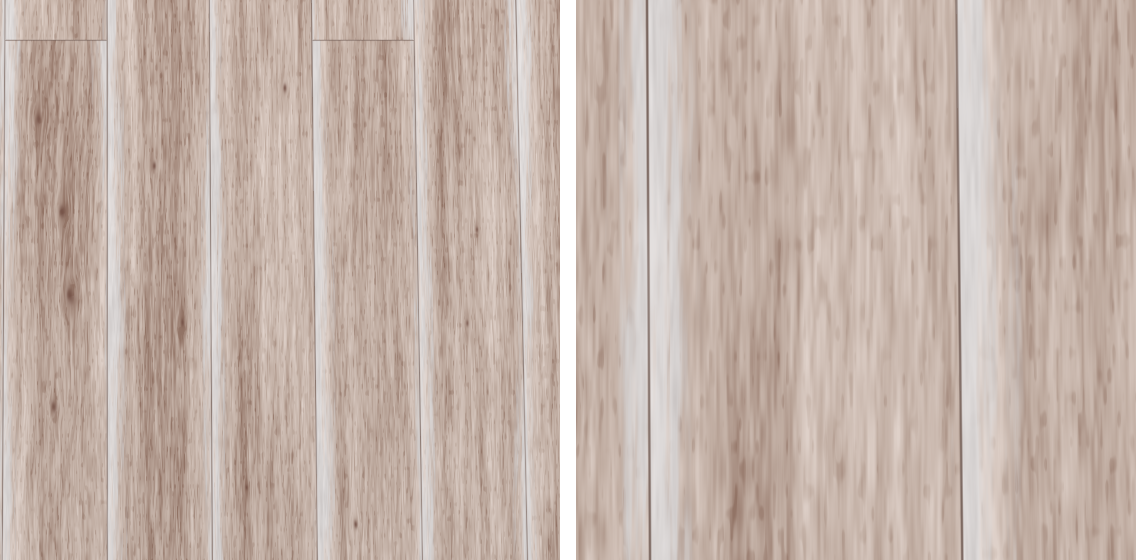
Left: the whole. Right: its middle third, enlarged.
A Shadertoy shader for this texture:

```glsl
// Pale washed wood flooring: tall planks with thin seams and staggered end joints.
// Stretched noise makes bands, fibres and pores; hashed knots bend the grain,
// and whitish sapwood of wandering width frays along the plank edges.

#define PITCH_BOTTOM 0.1876
#define PITCH_TOP 0.1824
#define FIRST_SEAM 0.0065
#define JOINT_Y 0.928
#define JOINT_EVERY 3.0
#define SEAM_HALF 0.0007
#define KNOT_SIZE 0.0040
#define BAND_CONTRAST 0.75
#define FIBRE_CONTRAST 0.62

const vec3 DARK_WOOD = vec3(0.575, 0.455, 0.40);
const vec3 MID_WOOD = vec3(0.752, 0.675, 0.63);
const vec3 LIGHT_WOOD = vec3(0.875, 0.82, 0.79);
const vec3 SAPWOOD = vec3(0.872, 0.864, 0.866);
const vec3 KNOT_BROWN = vec3(0.42, 0.28, 0.24);
const vec3 SEAM_BROWN = vec3(0.46, 0.38, 0.35);

float hash(vec2 p) {
    vec3 q = fract(vec3(p.xyx) * 0.1031);
    q += dot(q, q.yzx + 33.33);
    return fract((q.x + q.y) * q.z);
}

float noise(vec2 p) {
    vec2 i = floor(p), f = fract(p);
    f = f * f * (3.0 - 2.0 * f);
    return mix(mix(hash(i), hash(i + vec2(1, 0)), f.x),
               mix(hash(i + vec2(0, 1)), hash(i + vec2(1, 1)), f.x), f.y);
}

float fbm(vec2 p) {
    float sum = 0.0, amp = 0.533;
    for (int i = 0; i < 4; i++) {
        sum += amp * noise(p);
        p = p * 2.03 + 17.3;
        amp *= 0.5;
    }
    return sum;
}

// Adds a plank's knots: x = dark core, y = long smear; bends the grain around them.
vec2 addKnots(inout vec2 grain, float pitch, float seed, float rustic) {
    vec2 marks = vec2(0.0);
    vec2 start = grain;
    float count = 2.0 + 2.0 * rustic;
    for (float k = 0.0; k < count; k++) {
        vec2 key = vec2(seed, k * 5.7 + 2.0);
        vec2 centre = vec2(pitch * mix(0.3, 0.8, hash(key)),
                           mix((k + hash(key + 9.1)) / count, 0.57, 0.45 * rustic));
        float radius = KNOT_SIZE * mix(0.6, 1.1, hash(key + 4.3)) * (1.0 + 0.8 * rustic);
        vec2 d = (start - centre) / vec2(radius, radius * 2.3);
        d.x += 0.9 * (noise(start * vec2(60.0, 35.0) + seed) - 0.5);
        float r2 = dot(d, d);
        marks.x += exp(-r2 * 1.5);
        marks.y += exp(-d.x * d.x * 0.3 - d.y * d.y * 0.06);
        grain.x -= 0.75 * radius * d.x * exp(-r2 * 0.16);
    }
    return marks;
}

// Fibrous strip of sapwood: 1 inside the given width, fading beyond it.
float sapStrip(float dist, float width, float fray) {
    return 1.0 - smoothstep(-0.05, 0.07, dist - width + fray);
}

void mainImage(out vec4 fragColor, in vec2 fragCoord) {
    vec2 uv = fragCoord / iResolution.xy;
    float aa = 1.0 / min(iResolution.x, iResolution.y);

    // Plank layout, spreading slightly towards the bottom
    float pitch = mix(PITCH_BOTTOM, PITCH_TOP, uv.y);
    float x = (uv.x - FIRST_SEAM - 0.0025 * (2.0 * uv.y - 1.0)) / pitch;
    float id = floor(x), across = x - id;
    float jointed = 1.0 - step(0.5, mod(id, JOINT_EVERY));
    float row = jointed * step(JOINT_Y, uv.y);
    float seed = 11.0 + id * 7.31 + row * 53.7;
    float rustic = (1.0 - step(0.5, mod(id, 2.0 * JOINT_EVERY))) * (1.0 - row);

    // Grain coordinates, wavier on the rustic plank
    vec2 grain = vec2(across * pitch, uv.y);
    vec2 knots = addKnots(grain, pitch, seed, rustic);
    float wave = fbm(grain * vec2(8.0, 2.0) + seed) - 0.5;
    grain.x += wave * mix(0.008, 0.03, rustic);

    // Layers of grain
    float band = fbm(grain * vec2(48.0, 1.2) + seed * 3.1);
    float fibre = fbm(grain * vec2(230.0, 9.0) + seed * 1.7);
    float fine = noise(grain * vec2(500.0, 45.0) + seed);
    float pores = smoothstep(0.68, 0.92, noise(grain * vec2(390.0, 75.0) + seed * 2.3));
    float blotch = fbm(uv * vec2(9.0, 3.0) + seed);

    // Sapwood along both edges
    float fray = (fibre - 0.5) * 0.22 + (band - 0.5) * 0.12;
    float leftWidth = 0.005 + 0.12 * noise(vec2(uv.y * 2.3, seed));
    float rightWidth = -0.09 + 0.17 * noise(vec2(uv.y * 2.0 + 7.0, seed + 3.0));
    float sap = max(sapStrip(across, leftWidth, fray),
                    sapStrip(1.0 - across, rightWidth, fray));
    float pale = exp(-max(across - leftWidth, 0.0) * 8.0)
               + 0.7 * exp(-max(1.0 - across - rightWidth, 0.0) * 8.0);

    // Wood tone from dark to light
    float tone = 0.515 + BAND_CONTRAST * (band - 0.5) + FIBRE_CONTRAST * (fibre - 0.5)
               + 0.32 * (fine - 0.5) + 0.28 * (blotch - 0.5) + 0.2 * pale
               - 0.18 * pores - 0.24 * knots.y;
    tone = clamp(tone, 0.0, 1.0);
    vec3 col = tone < 0.5 ? mix(DARK_WOOD, MID_WOOD, tone * 2.0)
                          : mix(MID_WOOD, LIGHT_WOOD, tone * 2.0 - 1.0);
    vec3 sapColor = SAPWOOD + 0.1 * (fibre - 0.5) + 0.04 * (fine - 0.5);
    col = mix(col, sapColor, sap * 0.88);
    col = mix(col, KNOT_BROWN, clamp(knots.x, 0.0, 1.0) * (0.5 + 0.4 * fibre));
    col *= mix(0.985, 1.015, uv.y);

    // Seams and end joints
    float seamDist = min(across, 1.0 - across) * pitch;
    float seam = 1.0 - smoothstep(SEAM_HALF - aa, SEAM_HALF + aa, seamDist);
    float joint = jointed * (1.0 - smoothstep(SEAM_HALF - aa, SEAM_HALF + aa, abs(uv.y - JOINT_Y)));
    float wear = 0.7 + 0.3 * noise(vec2(uv.y * 14.0, floor(x + 0.5)));
    col = mix(col, SEAM_BROWN, max(seam * wear, joint * 0.8));
    fragColor = vec4(col, 1.0);
}
```
